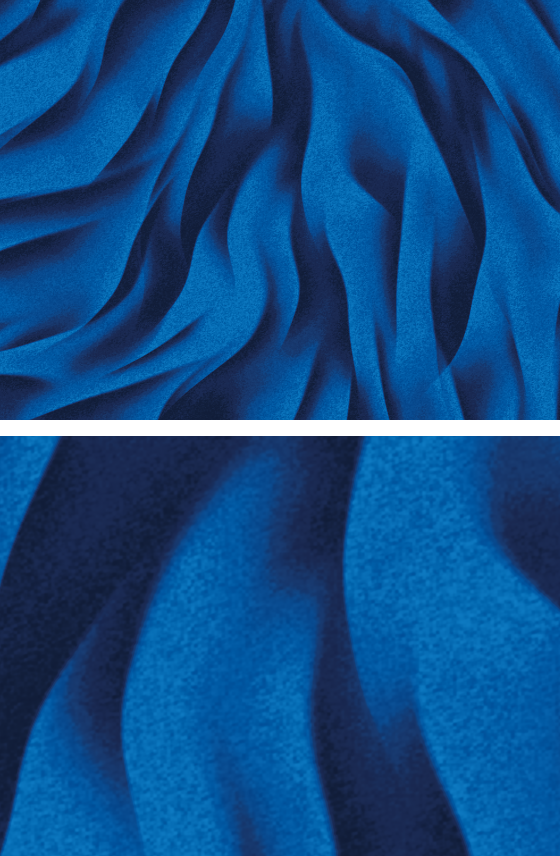
Top: the whole. Bottom: its middle third, enlarged.
Reproduce this texture procedurally as a WebGL 2 fragment shader.

```glsl
#version 300 es
precision highp float;
// Draped blue satin: long soft pleats fan out from above the canvas, and a loop
// lays curved, tapering creases over them, each lit on one side and shaded on
// the other. The resulting tone picks a colour from a ramp; fine grain adds sheen.

uniform vec2 u_resolution;
out vec4 fragColor;

// Integer hash giving two values in 0..1
vec2 hash2(ivec2 cell) {
    uvec2 v = uvec2(cell) * 1664525u + 1013904223u;
    v.x += v.y * 1664525u;
    v.y += v.x * 1664525u;
    v ^= v >> 16u;
    v.x += v.y * 1664525u;
    v.y += v.x * 1664525u;
    v ^= v >> 16u;
    return vec2(v >> 8u) / 16777216.0;
}

float noise(vec2 p) {
    vec2 f = fract(p);
    ivec2 i = ivec2(floor(p));
    f = f * f * f * (f * (f * 6.0 - 15.0) + 10.0);
    float low = mix(hash2(i).x, hash2(i + ivec2(1, 0)).x, f.x);
    float high = mix(hash2(i + ivec2(0, 1)).x, hash2(i + ivec2(1, 1)).x, f.x);
    return mix(low, high, f.y);
}

// Direction of the cloth: diagonal on the left, nearly upright on the right
float flowAngle(vec2 p) {
    return mix(0.45, 1.75, smoothstep(0.15, 0.9, p.x)) + 0.5 * (p.y - 0.5);
}

// Broad pleats, stretched along rays from a point above the canvas
float pleats(vec2 p) {
    vec2 ray = vec2(0.95, 1.4) - p;
    float angle = atan(ray.x, ray.y);
    float radius = length(ray);
    float broad = noise(vec2(angle * 9.0 + radius, radius * 2.6));
    float narrow = noise(vec2(angle * 24.0 - radius * 2.0, radius * 3.5 + 20.0));
    return 2.6 * (broad - 0.5) + 1.1 * (narrow - 0.5);
}

// Lays one crease over the tone so far
float addCrease(float tone, vec2 p, int id) {
    vec2 shape = hash2(ivec2(id, 11));
    vec2 turn = hash2(ivec2(id, 23));
    vec2 look = hash2(ivec2(id, 37));
    vec2 centre = fract(0.31 + float(id) * vec2(0.7549, 0.5698)) * vec2(1.5, 1.16) - 0.08;

    float angle = flowAngle(centre) + 0.75 * (turn.x - 0.5);
    vec2 along = vec2(cos(angle), sin(angle));
    vec2 q = vec2(dot(p - centre, along), dot(p - centre, vec2(-along.y, along.x)));
    q.y -= 1.7 * (turn.y - 0.5) * q.x * q.x;
    q.y *= look.x < 0.7 ? -1.0 : 1.0;

    // Pointed ends, wide belly, a line that softens toward one end
    float reach = mix(0.17, 0.46, shape.x);
    float taper = 1.0 - smoothstep(0.2, 1.0, abs(q.x) / reach);
    float width = mix(0.035, 0.1, shape.y * shape.y) * (0.25 + 0.75 * taper);
    float softness = 0.0025 + width * 0.55 * look.y
                   * smoothstep(-0.5, 1.0, q.x / reach);
    float shade = smoothstep(-softness, softness, q.y);
    float side = q.y / (width * mix(1.15, 0.85, shade));
    float cover = taper * exp(-side * side);
    tone = mix(tone, mix(1.15, -1.45, shade), cover * 0.92);

    // Thin glint on the lit lip
    float lip = (q.y + 0.005) / 0.005;
    return tone + 0.45 * taper * (1.0 - look.y) * exp(-lip * lip);
}

// Ramp from deep navy to bright blue
vec3 satin(float t) {
    vec3 c = vec3(0.07, 0.12, 0.23);
    c = mix(c, vec3(0.10, 0.16, 0.32), smoothstep(0.04, 0.155, t));
    c = mix(c, vec3(0.09, 0.22, 0.43), smoothstep(0.155, 0.32, t));
    c = mix(c, vec3(0.03, 0.29, 0.56), smoothstep(0.32, 0.535, t));
    c = mix(c, vec3(0.00, 0.35, 0.64), smoothstep(0.535, 0.775, t));
    return mix(c, vec3(0.02, 0.43, 0.71), smoothstep(0.775, 0.945, t));
}

void main() {
    vec2 p = gl_FragCoord.xy / u_resolution.y;

    // Gentle wander so no crease is a perfect arc
    vec2 wander = vec2(noise(p * 4.0 + 3.0), noise(p * 4.0 + 47.0)) - 0.5;
    vec2 cloth = p + 0.1 * wander;

    float tone = pleats(cloth);
    for (int i = 0; i < 52; i++) tone = addCrease(tone, cloth, i);
    tone += 0.35 * (noise(cloth * 14.0) - 0.5);

    // Spread the tones evenly over the ramp
    float t = 1.0 / (1.0 + exp(-2.0 * tone));

    // Woven grain, strongest where the cloth catches light
    vec2 weave = vec2(p.x + 0.4 * p.y, p.y - 0.4 * p.x);
    float grain = noise(weave * vec2(210.0, 330.0)) + noise(p * 370.0 + 9.0) - 1.0;
    vec3 colour = satin(t + 0.05 * grain);
    colour += grain * mix(0.012, 0.065, t * t) * vec3(0.7, 1.0, 1.0);

    fragColor = vec4(clamp(colour, 0.0, 1.0), 1.0);
}
```
